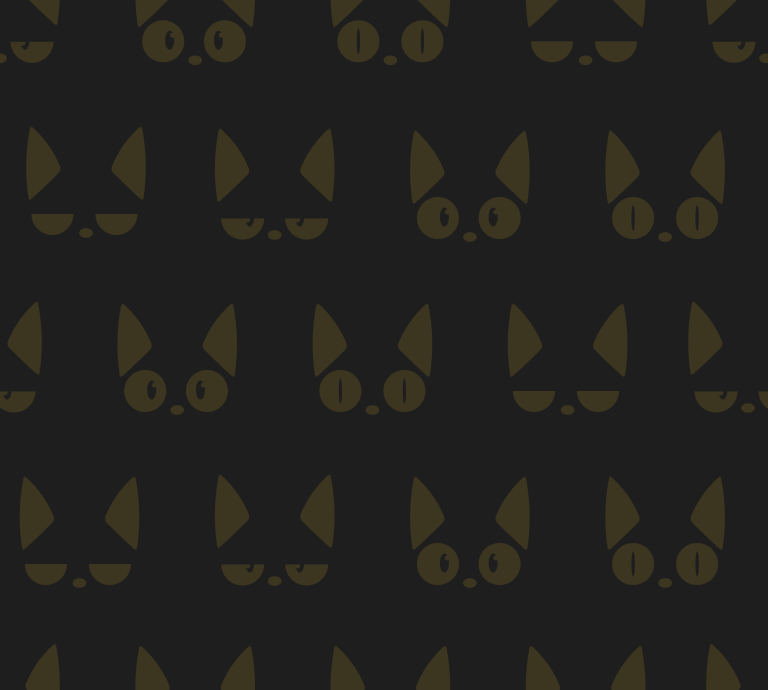
This pattern is drawn by a WebGL 1 fragment shader. Its source:

```glsl
precision highp float;

uniform vec2 u_resolution;

const float CANVAS_WIDTH = 768.0;
const float PERIOD = 766.0;
const vec2 PITCH = vec2(195.2, 173.0);
const vec3 NIGHT = vec3(0.118, 0.118, 0.118);
const vec3 OLIVE = vec3(0.235, 0.208, 0.123);

float ellipse(vec2 p, vec2 radius) {
  float k = length(p / radius) + 0.001;
  return k * (k - 1.0) / (length(p / (radius * radius)) + 0.0001);
}

float smoothMax(float a, float b, float k) {
  float h = max(k - abs(a - b), 0.0) / k;
  return max(a, b) + 0.25 * k * h * h;
}

// Signed distance to a circle through a and b, bulging outward.
float arcSide(vec2 p, vec2 a, vec2 b, float bulge) {
  vec2 d = b - a;
  float halfChord = 0.5 * length(d);
  float radius = (halfChord * halfChord + bulge * bulge) / (2.0 * bulge);
  vec2 outward = normalize(vec2(-d.y, d.x));
  return length(p - 0.5 * (a + b) - outward * (bulge - radius)) - radius;
}

float ears(vec2 p) {
  p.x = abs(p.x);
  vec2 tip = vec2(55.5, -88.5);
  vec2 inner = vec2(24.5, -44.0);
  vec2 base = vec2(57.0, -13.0);
  float upper = arcSide(p, tip, inner, 3.5);
  float lower = arcSide(p, inner, base, 0.4);
  float outer = arcSide(p, base, tip, 3.5);
  return smoothMax(smoothMax(upper, lower, 4.0), outer, 3.0);
}

// Pupil with a round glint bitten out of it.
float glintPupil(vec2 p, vec2 glint, float glintRadius) {
  return max(ellipse(p, vec2(4.5, 9.5)), glintRadius - length(p - glint));
}

// Kinds: 0 drowsy, 1 wide awake, 2 slit pupils, 3 asleep.
float eyes(vec2 p, float kind) {
  float side = p.x < 0.0 ? -1.0 : 1.0;
  vec2 q = p - vec2(32.0 * side, 0.0);
  if (kind < 0.5) {
    float lidded = max(length(q) - 21.5, 0.5 - q.y);
    float pupil = glintPupil(q - vec2(-7.0 * side, -1.0), vec2(-2.5, 2.5), 2.9);
    return max(lidded, -pupil);
  }
  if (kind < 1.5) {
    q.x += side > 0.0 ? 2.3 : 0.0;
    float pupil = glintPupil(q - vec2(-6.5 * side, -1.0), vec2(2.7, -5.0), 2.4);
    return max(length(q) - 21.0, -pupil);
  }
  if (kind < 2.5) {
    return max(length(q) - 21.0, -ellipse(q, vec2(1.7, 12.6)));
  }
  q.x += 1.6;
  return max(length(q) - 21.0, -q.y);
}

float catFace(vec2 p, float kind) {
  float lift = kind < 0.5 ? 2.0 : 0.0;
  float nose = ellipse(p - vec2(0.0, 19.0 - lift), vec2(6.8, 4.8));
  float head = ears(p + vec2(0.0, lift));
  return min(min(head, nose), eyes(p, kind));
}

// Staggered rows, each with four cats before the wrap.
float catPattern(vec2 p) {
  float row = floor((p.y + 71.5) / PITCH.y);
  float phase = mod(row, 4.0);
  float odd = mod(row, 2.0);
  float start = odd > 0.5 ? 79.5 : (phase > 1.0 ? -18.0 : 0.0);
  float x = mod(p.x - start + 90.0, PERIOD) - 90.0;
  float column = floor(x / PITCH.x + 0.5);
  vec2 q = vec2(x - column * PITCH.x, p.y - 45.0 - row * PITCH.y);

  // Small placement drift.
  if (phase < 0.5) q.y += 3.7;
  if (phase == 1.0 && column == 0.0) q += vec2(-6.5, 4.0);
  return catFace(q, mod(column - odd + 4.0, 4.0));
}

void main() {
  float pixel = CANVAS_WIDTH / u_resolution.x;
  vec2 p = vec2(gl_FragCoord.x, u_resolution.y - gl_FragCoord.y) * pixel;
  float coverage = clamp(0.5 - catPattern(p) / pixel, 0.0, 1.0);
  gl_FragColor = vec4(mix(NIGHT, OLIVE, coverage), 1.0);
}
```
